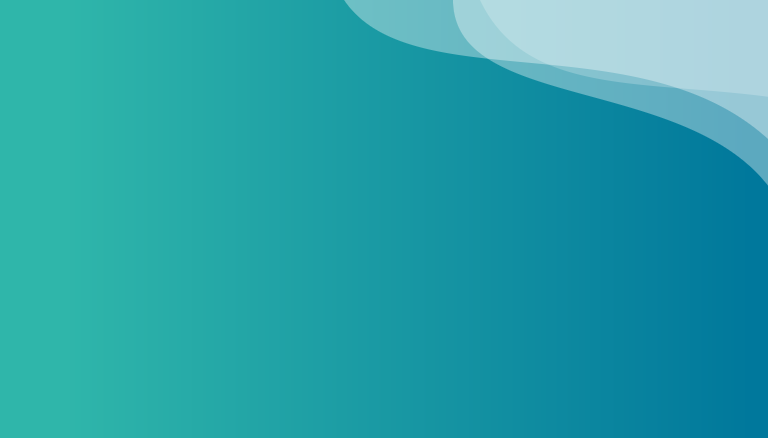
Reproduce this background procedurally as a Shadertoy shader.

```glsl
// Teal to blue gradient with three translucent white waves in the upper right corner.

// Signed distance to a cubic curve that runs left to right, positive above it.
float aboveCurve(vec2 p, vec2 a, vec2 b, vec2 c, vec2 d) {
    // Power form of the curve: a + t * (k1 + t * (k2 + t * k3))
    vec2 k1 = 3.0 * (b - a);
    vec2 k2 = 3.0 * (a - 2.0 * b + c);
    vec2 k3 = d - a + 3.0 * (b - c);

    // Bisect for the curve point at the same x
    float t = 0.5;
    float stepSize = 0.25;
    for (int i = 0; i < 16; i++) {
        float x = a.x + t * (k1.x + t * (k2.x + t * k3.x));
        t += x < p.x ? stepSize : -stepSize;
        stepSize *= 0.5;
    }

    // Offset measured across the tangent
    vec2 offset = p - (a + t * (k1 + t * (k2 + t * k3)));
    vec2 tangent = normalize(k1 + t * (2.0 * k2 + 3.0 * t * k3));
    return offset.x * tangent.y - offset.y * tangent.x;
}

// Blend a white layer over the colour, with an edge one pixel wide.
vec3 addLayer(vec3 color, float dist, float opacity) {
    float coverage = clamp(dist * iResolution.x + 0.5, 0.0, 1.0);
    return mix(color, vec3(1.0), opacity * coverage);
}

void mainImage(out vec4 fragColor, in vec2 fragCoord) {
    // Canvas width is 1, y runs down from the top edge
    vec2 p = vec2(fragCoord.x, iResolution.y - fragCoord.y) / iResolution.x;

    // Horizontal background gradient
    float blend = clamp((p.x - 0.09) / 0.89, 0.0, 1.0);
    vec3 color = mix(vec3(0.184, 0.712, 0.667), vec3(0.0, 0.47, 0.61), blend);

    // Wide, deep and inner waves
    float wide = aboveCurve(p, vec2(0.448, 0.0), vec2(0.536, 0.130), vec2(0.833, 0.029), vec2(1.0, 0.181));
    float deep = aboveCurve(p, vec2(0.590, 0.0), vec2(0.590, 0.143), vec2(0.883, 0.099), vec2(0.997, 0.238));
    float inner = aboveCurve(p, vec2(0.625, 0.0), vec2(0.684, 0.124), vec2(0.833, 0.104), vec2(1.0, 0.126));
    color = addLayer(color, wide, 0.36);
    color = addLayer(color, deep, 0.36);
    color = addLayer(color, inner, 0.22);

    fragColor = vec4(color, 1.0);
}
```
